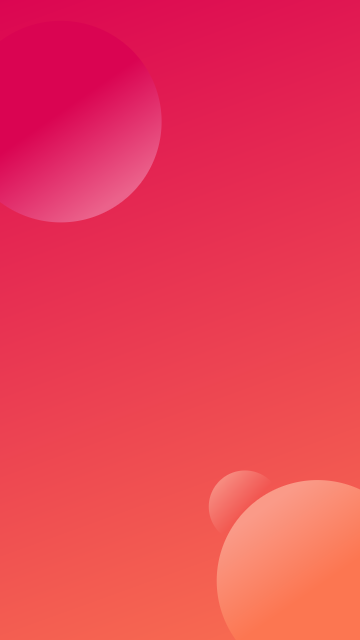
A WebGL 1 fragment shader for this background:

```glsl
precision mediump float;
// Warm crimson-to-coral backdrop with three softly lit discs near two corners.
// A tilted linear gradient fills the canvas; each disc is a distance function
// shaded by its own diagonal ramp. Lengths are fractions of the canvas height.

uniform vec2 u_resolution;

// Backdrop
const vec3 CRIMSON = vec3(0.860, 0.020, 0.322);
const vec3 CORAL = vec3(0.975, 0.440, 0.318);
const vec2 BACKDROP_DIR = vec2(0.34, -0.94);

// Discs: centre x, centre y, radius
const vec3 ROSE_DISC = vec3(0.0950, 0.8100, 0.1575);
const vec3 SMALL_DISC = vec3(0.3828, 0.2083, 0.0566);
const vec3 PEACH_DISC = vec3(0.4961, 0.0924, 0.1575);

// Disc shading
const vec2 LARGE_DIR = vec2(0.57, -0.82);
const vec2 SMALL_DIR = vec2(0.72, -0.69);
const vec3 ROSE_DEEP = vec3(0.855, 0.016, 0.322);
const vec3 ROSE_LIGHT = vec3(0.922, 0.385, 0.545);
const vec3 SALMON = vec3(0.968, 0.545, 0.500);
const vec3 PEACH_LIGHT = vec3(0.980, 0.605, 0.535);
const vec3 PEACH_DEEP = vec3(0.988, 0.463, 0.318);

// Linear ramp from 0 at a to 1 at b
float ramp(float a, float b, float x) {
  return clamp((x - a) / (b - a), 0.0, 1.0);
}

// Smooth-edged coverage of a disc
float coverage(vec2 p, vec3 disc) {
  float signedDist = length(p - disc.xy) - disc.z;
  return clamp(0.5 - signedDist * u_resolution.y, 0.0, 1.0);
}

// Position along a direction, in disc radii from its centre
float along(vec2 p, vec3 disc, vec2 dir) {
  return dot(p - disc.xy, dir) / disc.z;
}

void main() {
  vec2 p = gl_FragCoord.xy / u_resolution.y;
  float aspect = u_resolution.x / u_resolution.y;

  // Backdrop runs from the top left corner to the bottom right
  float span = dot(vec2(aspect, -1.0), BACKDROP_DIR);
  float t = dot(p - vec2(0.0, 1.0), BACKDROP_DIR) / span;
  vec3 color = mix(CRIMSON, CORAL, t);

  // Rose disc: flat, then lightening towards the lower right
  float glow = ramp(-0.08, 0.95, along(p, ROSE_DISC, LARGE_DIR));
  color = mix(color, mix(ROSE_DEEP, ROSE_LIGHT, glow), coverage(p, ROSE_DISC));

  // Small disc: salmon fading into the backdrop
  float fade = 1.0 - ramp(-0.95, 0.08, along(p, SMALL_DISC, SMALL_DIR));
  color = mix(color, SALMON, fade * coverage(p, SMALL_DISC));

  // Peach disc: light upper left, flat orange lower right
  float depth = ramp(-0.90, 0.05, along(p, PEACH_DISC, LARGE_DIR));
  color = mix(color, mix(PEACH_LIGHT, PEACH_DEEP, depth), coverage(p, PEACH_DISC));

  gl_FragColor = vec4(color, 1.0);
}
```
